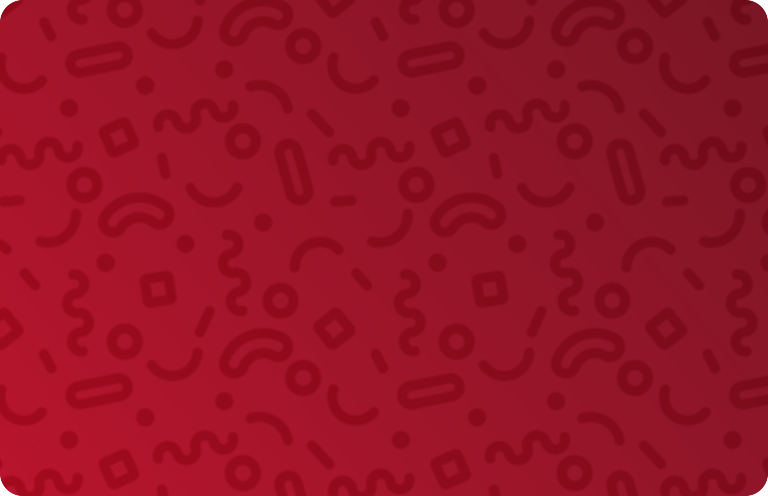
A Shadertoy shader for this pattern:

```glsl
const vec3 GLOW_RED = vec3(0.725, 0.080, 0.178);   // lower left
const vec3 DEEP_RED = vec3(0.475, 0.086, 0.143);   // upper right
const vec3 SHAPE_TINT = vec3(0.89, 0.50, 0.67);
const vec3 PAGE_WHITE = vec3(1.0);
const vec2 GRADIENT_WEIGHT = vec2(0.65, 0.35);
const float CORNER_RADIUS = 0.046;  // in canvas heights
const float TILE_SIZE = 0.669;      // in canvas heights
const float STROKE = 0.090;         // half width, in cells, as all below
const float SOFTNESS = 0.033;
const float JITTER = 0.10;
const float TURN = 0.24;
const float WAVE_RADIUS = 0.17;
const float RING_RADIUS = 0.228;
const float DOT_RADIUS = 0.16;
const float HALF_PI = 1.570796;

// The tile spans the cell vectors (5,3) and (-3,5), which hold 34 cells.
const mat2 TILE_TO_CELLS = mat2(5.0, 3.0, -3.0, 5.0);
const float CELLS_PER_TILE = 34.0;
const float CELL_ROW_STEP = 21.0;

const int SQUIGGLE = 0, BEAN = 1, PILL = 2, SQUARE = 3, ARC = 4, RING = 5, DOT = 6, DASH = 7;
const int LARGE_KINDS[17] = int[17](
    SQUIGGLE, BEAN, SQUIGGLE, SQUARE, PILL, SQUIGGLE, PILL, ARC, SQUARE,
    BEAN, ARC, SQUARE, ARC, ARC, SQUIGGLE, ARC, ARC);
const int SMALL_KINDS[17] = int[17](
    RING, DOT, RING, DASH, DOT, RING, DASH, DOT, DASH,
    RING, DOT, DASH, DOT, DASH, RING, DOT, DASH);

vec4 hash4(float n) {
    vec4 p = fract((n + 1.0) * vec4(0.1031, 0.1130, 0.0973, 0.1099));
    p += dot(p, p.wzxy + 33.33);
    return fract((p.xxyz + p.yzzw) * p.zywx);
}

mat2 rotation(float angle) {
    float c = cos(angle), s = sin(angle);
    return mat2(c, s, -s, c);
}

float segmentDistance(vec2 p, float halfLength) {
    return length(vec2(max(abs(p.x) - halfLength, 0.0), p.y));
}

// Arc around the origin, opening downward
float arcDistance(vec2 p, float radius, float halfAngle) {
    p.x = abs(p.x);
    vec2 tip = radius * vec2(sin(halfAngle), cos(halfAngle));
    return tip.y * p.x > tip.x * p.y ? length(p - tip) : abs(length(p) - radius);
}

// The same arc, moved so that its bounds are centred
float centredArc(vec2 p, float radius, float halfAngle) {
    p.y += 0.5 * radius * (1.0 + cos(halfAngle));
    return arcDistance(p, radius, halfAngle);
}

// Four half circles, alternately up and down
float squiggleDistance(vec2 p) {
    float d = 1e3;
    for (int i = 0; i < 4; i++) {
        float side = i % 2 == 0 ? 1.0 : -1.0;
        vec2 q = vec2(p.x - (2.0 * float(i) - 3.0) * WAVE_RADIUS, p.y * side);
        d = min(d, arcDistance(q, WAVE_RADIUS, HALF_PI));
    }
    return d;
}

float squareDistance(vec2 p, float halfSide) {
    vec2 q = abs(p) - halfSide;
    return length(max(q, 0.0)) + min(max(q.x, q.y), 0.0);
}

float shapeDistance(int kind, vec2 p, float variety) {
    if (kind == DOT) return length(p) - DOT_RADIUS;
    float d;
    if (kind == SQUIGGLE) d = squiggleDistance(p);
    else if (kind == BEAN) d = abs(centredArc(p, 0.55, 0.85) - 0.175);
    else if (kind == PILL) d = abs(segmentDistance(p, 0.35) - 0.16);
    else if (kind == SQUARE) d = abs(squareDistance(p, 0.17) - 0.04);
    else if (kind == ARC) d = centredArc(p, mix(0.52, 0.41, variety), mix(0.8, 1.4, variety));
    else if (kind == RING) d = abs(length(p) - RING_RADIUS);
    else d = segmentDistance(p, mix(0.14, 0.33, variety * variety));
    return d - STROKE;
}

// Large and small shapes alternate like a checkerboard
float confettiDistance(vec2 p) {
    vec2 home = floor(p);
    float d = 1e3;
    for (int y = -1; y <= 1; y++)
    for (int x = -1; x <= 1; x++) {
        vec2 cell = home + vec2(x, y);
        float id = floor(mod(cell.x + CELL_ROW_STEP * cell.y + 0.5, CELLS_PER_TILE));
        int index = int(id) / 2;
        int kind = int(id) % 2 == 0 ? LARGE_KINDS[index] : SMALL_KINDS[index];
        vec4 rnd = hash4(id);
        // Long shapes keep to the diagonals, where there is room
        float diagonal = HALF_PI * (float((index / 2) % 2) - 0.5) + TURN * (rnd.z - 0.5);
        float angle = kind <= PILL ? diagonal : rnd.z * 4.0 * HALF_PI;
        vec2 local = p - cell - 0.5 - JITTER * (rnd.xy - 0.5);
        d = min(d, shapeDistance(kind, rotation(angle) * local, rnd.w));
    }
    return d;
}

void mainImage(out vec4 fragColor, in vec2 fragCoord) {
    vec2 uv = fragCoord / iResolution.xy;
    vec2 pos = fragCoord / iResolution.y;
    float pixel = 1.0 / iResolution.y;

    // Diagonal gradient with the darker shapes
    vec3 color = mix(GLOW_RED, DEEP_RED, dot(uv, GRADIENT_WEIGHT));
    float cellPixel = pixel * length(TILE_TO_CELLS[0]) / TILE_SIZE;
    float edge = max(SOFTNESS, 0.7 * cellPixel);
    float shape = confettiDistance(TILE_TO_CELLS * pos / TILE_SIZE);
    color *= mix(SHAPE_TINT, vec3(1.0), smoothstep(-edge, edge, shape));

    // Rounded card corners
    vec2 halfSize = 0.5 * iResolution.xy / iResolution.y;
    vec2 corner = abs(pos - halfSize) - halfSize + CORNER_RADIUS;
    float card = length(max(corner, 0.0)) - CORNER_RADIUS;
    color = mix(color, PAGE_WHITE, smoothstep(-0.5 * pixel, 0.5 * pixel, card));
    fragColor = vec4(color, 1.0);
}
```
